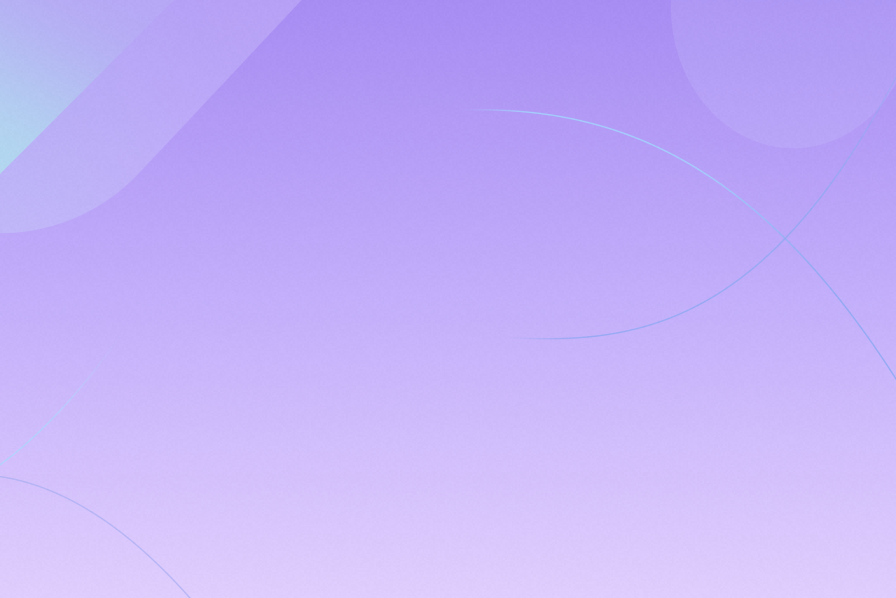
Write a Shadertoy shader that draws this background.

```glsl
// A soft violet gradient with translucent rounded panels in the upper corners
// and four hairline arcs. Panels are distance functions; the arcs are cubic
// graphs whose vertical offset is divided by the slope to give a distance.

float hash(vec2 p) {
    return fract(sin(dot(p, vec2(12.9898, 78.233))) * 43758.5453);
}

// Coverage of a shape from its signed distance
float fill(float d, float px) {
    return 1.0 - smoothstep(-0.7 * px, 0.7 * px, d);
}

float capsule(vec2 p, vec2 a, vec2 axis, float radius) {
    vec2 q = p - a;
    return length(q - axis * max(dot(q, axis), 0.0)) - radius;
}

// Approximate distance to an axis-aligned ellipse
float ellipse(vec2 p, vec2 radii) {
    float k = length(p / radii);
    return k * (k - 1.0) / max(length(p / (radii * radii)), 1e-4);
}

// Thin line along y = c.x + c.y x + c.z x^2 + c.w x^3
float arc(vec2 p, vec4 c, float px) {
    float x = p.x;
    float y = c.x + x * (c.y + x * (c.z + x * c.w));
    float slope = c.y + x * (2.0 * c.z + 3.0 * x * c.w);
    float d = abs(p.y - y) / sqrt(1.0 + slope * slope);
    return 1.0 - smoothstep(0.0, 0.0012 + 0.7 * px, d);
}

void mainImage(out vec4 fragColor, in vec2 fragCoord) {
    vec2 p = fragCoord / iResolution.xy * vec2(1.5, 1.0);
    float px = 1.0 / iResolution.y;

    // Vertical background gradient
    vec3 low = vec3(0.875, 0.805, 0.992);
    vec3 middle = vec3(0.762, 0.684, 0.981);
    vec3 high = vec3(0.655, 0.550, 0.950);
    vec3 color = p.y < 0.5 ? mix(low, middle, p.y * 2.0)
                           : mix(middle, high, p.y * 2.0 - 1.0);

    // Upper right ellipse
    float oval = fill(ellipse(p - vec2(1.328, 0.990), vec2(0.205, 0.238)), px);
    color = mix(color, vec3(0.82, 0.83, 1.0), 0.16 * oval);

    // Upper left slanted band, cooler towards the left
    float band = fill(capsule(p, vec2(0.0, 0.930), vec2(0.685, 0.729), 0.320), px);
    vec3 bandTint = mix(vec3(0.78, 0.84, 0.97), vec3(0.82, 0.78, 0.99),
                        smoothstep(0.0, 0.4, p.x));
    color = mix(color, bandTint, 0.34 * band);

    // Corner triangle, turning to aqua at its lower tip
    float corner = fill((p.x + 1.0 - p.y - 0.291) * 0.7071, px);
    float aqua = smoothstep(-0.12, 0.30, 1.0 - p.y - 0.5 * p.x);
    vec3 cornerTint = mix(vec3(0.715, 0.660, 0.960), vec3(0.695, 0.850, 0.935), aqua);
    color = mix(color, cornerTint, 0.95 * corner);

    // Long falling arc, from pale aqua to blue
    float falling = arc(p - vec2(0.801, 0.0), vec4(0.8164, 0.0, -0.527, -0.564), px);
    vec3 fallingTint = mix(vec3(0.64, 0.82, 0.99), vec3(0.56, 0.66, 0.95),
                           smoothstep(1.15, 1.40, p.x));
    color = mix(color, fallingTint, 0.9 * falling * smoothstep(0.76, 0.90, p.x));

    // Rising arc, faint at both ends
    float rising = arc(p - vec2(0.918, 0.0), vec4(0.4336, 0.0, 0.589, 1.206), px);
    float risingFade = smoothstep(0.83, 0.98, p.x) * (1.0 - 0.5 * smoothstep(1.36, 1.5, p.x));
    color = mix(color, vec3(0.57, 0.66, 0.95), 0.85 * rising * risingFade);

    // Lower left pair
    float upper = arc(p, vec4(0.2227, 0.73, 1.69, 0.0), px);
    color = mix(color, vec3(0.69, 0.83, 0.99), 0.9 * upper * (1.0 - smoothstep(0.05, 0.22, p.x)));
    float lower = arc(p, vec4(0.203, -0.15, -1.536, 0.0), px);
    color = mix(color, vec3(0.68, 0.69, 0.95), 0.8 * lower);

    // Fine grain
    color += (hash(floor(p * 342.0)) - 0.5) * 0.012;
    fragColor = vec4(color, 1.0);
}
```
